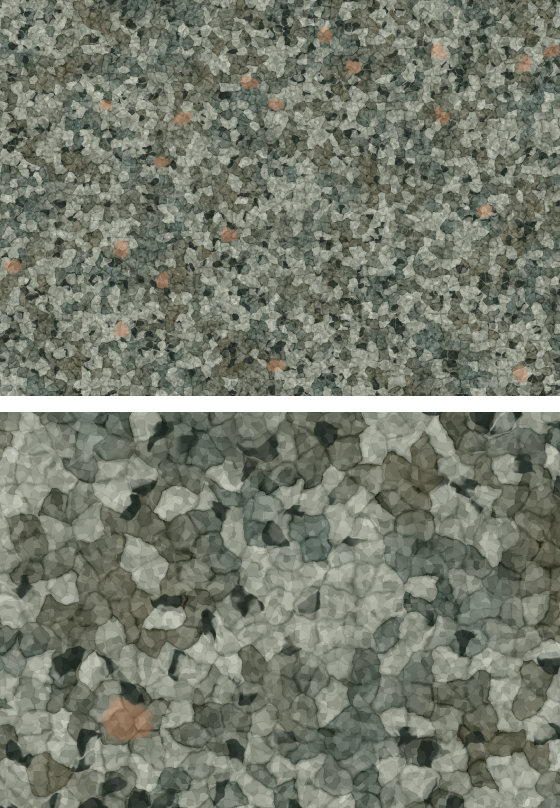
Top, the full canvas; bottom, a detail of the centre.
A WebGL 2 fragment shader for this texture:

```glsl
#version 300 es
precision highp float;
// Polished grey-green granite: pale angular crystals in a duller matrix,
// with black-green mineral in the gaps and a few salmon feldspar grains.
// Stretched cellular noise makes the grains; layered sines cluster and warp them.

uniform vec2 u_resolution;
out vec4 fragColor;

const float TAU = 6.28318;

vec2 hash2(vec2 p) {
    vec3 q = fract(p.xyx * vec3(0.1031, 0.1030, 0.0973));
    q += dot(q, q.yzx + 33.33);
    return fract((q.xx + q.yz) * q.zy);
}

mat2 rotation(float angle) {
    float c = cos(angle), s = sin(angle);
    return mat2(c, s, -s, c);
}

// Smooth irregular field, roughly -1 to 1.
float layeredSines(vec2 p) {
    float sum = 0.0, amplitude = 0.6;
    for (int i = 0; i < 5; i++) {
        sum += amplitude * sin(p.x + 1.8 * sin(p.y * 0.83 + float(i)));
        p = rotation(1.13) * p * 1.63 + 4.7;
        amplitude *= 0.62;
    }
    return sum;
}

// Cells with randomly turned, stretched metrics.
// Returns nearest distance, gap to the second nearest, two random values.
vec4 grains(vec2 p, float scale, float stretch, float seed) {
    p = p * scale + seed;
    vec2 cell = floor(p), local = p - cell;
    float nearest = 9.0, second = 9.0;
    vec2 id = vec2(0.0);
    for (int y = -1; y <= 1; y++) {
        for (int x = -1; x <= 1; x++) {
            vec2 offset = vec2(x, y);
            vec2 jitter = hash2(cell + offset);
            vec2 value = hash2(cell + offset + 71.7);
            vec2 d = rotation(value.y * TAU) * (offset + 0.1 + 0.8 * jitter - local);
            float dist = length(d * vec2(1.0 / stretch, stretch));
            if (dist < nearest) {
                second = nearest;
                nearest = dist;
                id = value;
            } else {
                second = min(second, dist);
            }
        }
    }
    return vec4(nearest, second - nearest, id);
}

// Warm the low tones slightly less than the high ones.
vec3 stoneColor(float tone) {
    return vec3(tone) + mix(vec3(-0.030, 0.0, -0.048), vec3(-0.016, 0.0, -0.060), tone);
}

vec3 granite(vec2 p) {
    // Ragged outlines
    vec2 warp = vec2(layeredSines(p * 95.0), layeredSines(p.yx * 95.0 + 31.0));
    vec2 q = p + 0.0032 * warp;

    float cluster = layeredSines(p * 13.0 + 5.0);
    vec4 crystal = grains(q, 43.0, 1.18, 17.0);
    vec4 chip = grains(q, 82.0, 1.15, 151.0);
    vec4 speck = grains(p, 170.0, 1.1, 307.0);

    // Pale crystals and matrix, broken into chips and specks
    float pale = smoothstep(0.34, 0.74, crystal.z + 0.2 * cluster);
    float tone = mix(0.425, 0.635, pale);
    tone += 0.07 * (crystal.w - 0.5) + 0.13 * (chip.z - 0.5) + 0.15 * (speck.z - 0.5);

    // Shaded seams between crystals
    float seam = 1.0 - smoothstep(0.0, 0.20, crystal.y);
    tone -= seam * mix(0.05, 0.17, chip.w);
    tone -= 0.05 * (1.0 - smoothstep(0.0, 0.15, chip.y));

    // Brown and blue-grey drift in the matrix
    vec3 color = stoneColor(tone);
    float drift = layeredSines(p * 17.0 + 43.0);
    color += (1.0 - pale) * drift * vec3(0.024, 0.0, -0.016);

    // Black-green mineral squeezed between crystals
    vec4 fleck = grains(q, 52.0, 1.35, 419.0);
    float bunch = layeredSines(p * 21.0 + 77.0);
    float dark = smoothstep(0.86, 0.90, fleck.z + 0.09 * bunch);
    dark *= smoothstep(0.02, 0.16, fleck.y);
    dark *= 1.0 - 0.75 * pale * smoothstep(0.12, 0.30, crystal.y);
    vec3 mineral = vec3(0.145, 0.180, 0.150) + 0.10 * (speck.z - 0.4);
    color = mix(color, mineral, 0.92 * dark);

    // Sparse salmon feldspar
    vec4 feldspar = grains(q, 21.0, 1.15, 523.0);
    float salmon = step(0.972, feldspar.z) * smoothstep(0.03, 0.12, feldspar.y);
    salmon *= 1.0 - smoothstep(0.34, 0.48, feldspar.x);
    vec3 pink = vec3(0.66, 0.53, 0.43) + 0.55 * (tone - 0.52);
    return mix(color, pink, 0.85 * salmon);
}

void main() {
    // Four samples per pixel smooth the grain borders
    vec3 color = vec3(0.0);
    for (int i = 0; i < 4; i++) {
        vec2 shift = vec2(i % 2, i / 2) * 0.5 - 0.25;
        color += granite((gl_FragCoord.xy + shift) / u_resolution.y);
    }
    fragColor = vec4(clamp(color * 0.25, 0.0, 1.0), 1.0);
}
```
